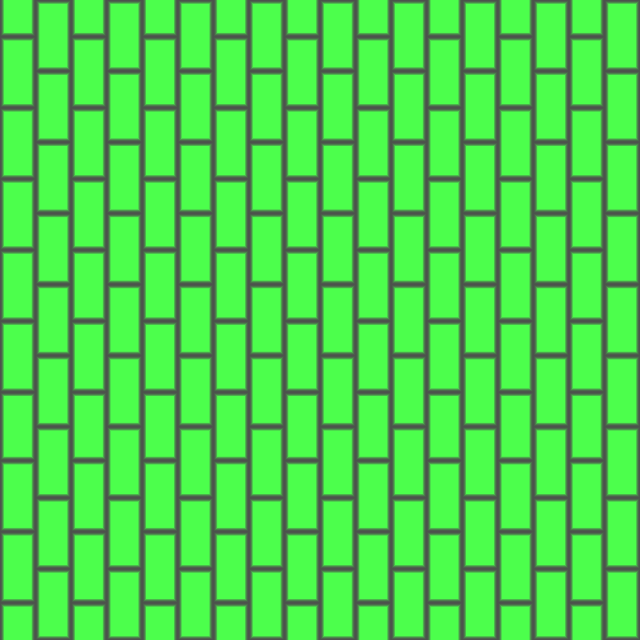
This pattern is drawn by a Shadertoy shader. Its source:

```glsl
const float COLUMNS = 18.0;
const float ROWS = 9.0;
const float JOINT_HALF_WIDTH = 0.12;  // in column widths
const float JOINT_FALLOFF = 2.2;      // higher keeps the joint core darker
const float LOWER_SHIFT = 0.023;      // joint drift of even columns, in rows
const float UPPER_SHIFT = -0.016;
const float SHIFT_CHANGE_ROW = 3.0;   // lies at mid-brick, away from any joint
const vec3 BRICK_COLOR = vec3(0.30, 1.00, 0.30);
const vec3 MORTAR_COLOR = vec3(0.30, 0.32, 0.30);

// Distance to the nearest whole number
float edgeDistance(float x) {
    return abs(x - floor(x + 0.5));
}

// Distance to the nearest joint, in column widths
float jointDistance(vec2 uv) {
    vec2 p = uv * vec2(COLUMNS, ROWS);
    float column = floor(p.x);

    // Even columns are staggered by half a brick, with a slight drift
    if (mod(column, 2.0) < 0.5) {
        float drift = p.y < SHIFT_CHANGE_ROW ? LOWER_SHIFT : UPPER_SHIFT;
        p.y -= 0.5 + drift;
    }

    float side = edgeDistance(p.x);
    float end = edgeDistance(p.y) * COLUMNS / ROWS;
    return min(side, end);
}

void mainImage(out vec4 fragColor, in vec2 fragCoord) {
    vec2 uv = fragCoord / iResolution.xy;

    // Soft joint: dark core rising to a crisp brick edge
    float rise = clamp(jointDistance(uv) / JOINT_HALF_WIDTH, 0.0, 1.0);
    float brick = pow(rise, JOINT_FALLOFF);

    fragColor = vec4(mix(MORTAR_COLOR, BRICK_COLOR, brick), 1.0);
}
```
